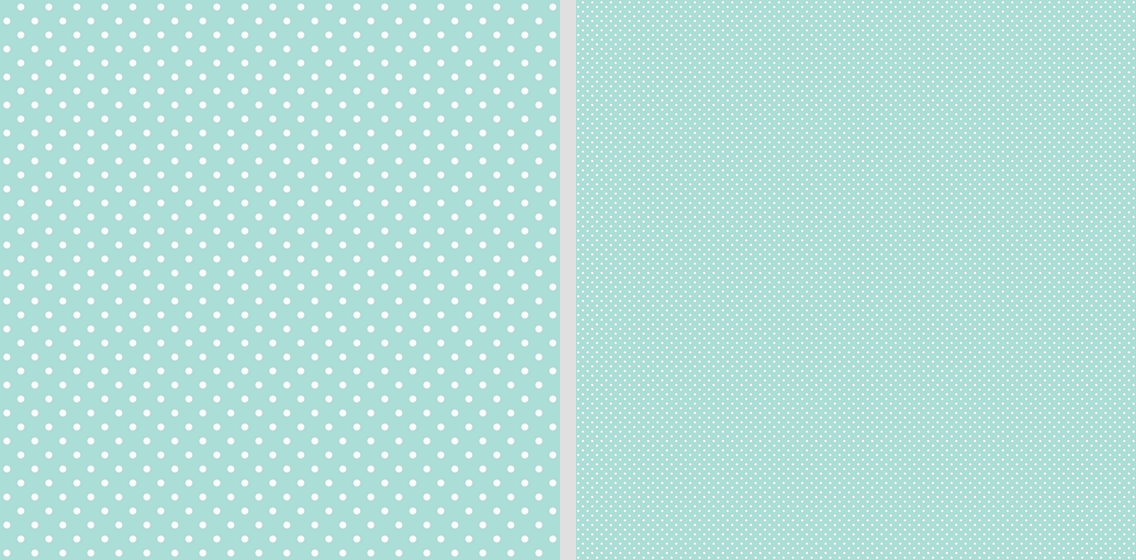
Left, the tile; right, the same tile 3 across and 3 down.
A Shadertoy shader for this pattern:

```glsl
const float REPEATS = 20.0;
const float DOT_RADIUS = 0.125;
const float HALO_RADIUS = 0.205;
const vec2 DOT_OFFSET = vec2(0.245, 0.25);

const vec3 MINT = vec3(0.67, 0.87, 0.84);
const vec3 HALO = vec3(0.69, 0.85, 0.84);
const vec3 DOT_RIM = vec3(0.93, 0.99, 0.98);
const vec3 DOT_CORE = vec3(0.98, 0.99, 0.99);

// Distance to the nearest point of a unit grid
float gridDistance(vec2 p) {
    return length(fract(p + 0.5) - 0.5);
}

// Two interleaved grids give staggered rows
float staggeredDistance(vec2 p) {
    return min(gridDistance(p), gridDistance(p - 0.5));
}

// Coverage of a disc with a smoothed edge
float disc(float dist, float radius, float soft) {
    return 1.0 - smoothstep(radius - soft, radius + soft, dist);
}

vec3 polkaDots(vec2 cell, float soft) {
    float dist = staggeredDistance(cell - DOT_OFFSET);

    // Faint grey halo on the mint ground
    vec3 color = mix(MINT, HALO, disc(dist, HALO_RADIUS, max(soft, 0.02)));

    // White dot, slightly tinted towards its rim
    vec3 dotColor = mix(DOT_RIM, DOT_CORE, disc(dist, 0.09, 0.02));
    return mix(color, dotColor, disc(dist, DOT_RADIUS, soft));
}

void mainImage(out vec4 fragColor, in vec2 fragCoord) {
    vec2 uv = fragCoord / iResolution.xy;
    float pixel = REPEATS / min(iResolution.x, iResolution.y);
    float soft = max(0.014, 0.65 * pixel);
    fragColor = vec4(polkaDots(uv * REPEATS, soft), 1.0);
}
```
